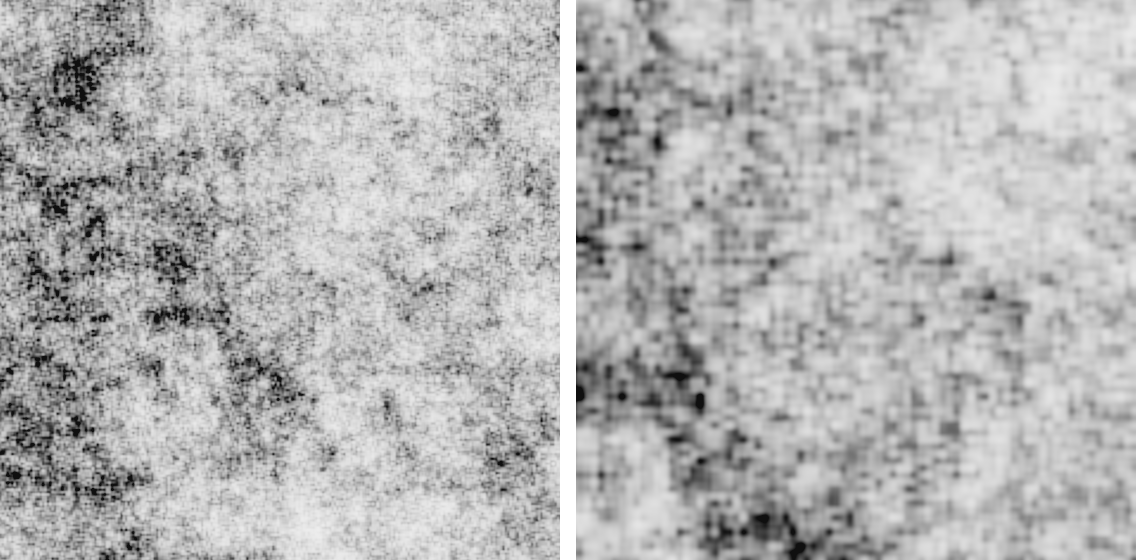
Left: the whole. Right: its middle third, enlarged.
This texture is drawn by a WebGL 2 fragment shader. Its source:

```glsl
#version 300 es
precision highp float;
// Mottled grey plaster: cloudy stains with a fine woven grain, darker to the left.

uniform vec2 u_resolution;
out vec4 fragColor;

float hash(vec2 p) {
    return fract(sin(dot(p, vec2(127.1, 311.7))) * 43758.5453);
}

// Value noise on a square grid, scaled to zero mean and unit deviation
float noise(vec2 p) {
    vec2 cell = floor(p);
    vec2 f = fract(p);
    f = f * f * (3.0 - 2.0 * f);
    float low = mix(hash(cell), hash(cell + vec2(1.0, 0.0)), f.x);
    float high = mix(hash(cell + vec2(0.0, 1.0)), hash(cell + vec2(1.0)), f.x);
    return (mix(low, high, f.y) - 0.5) / 0.215;
}

// Octaves of cloud, strongest in the middle sizes
float clouds(vec2 uv) {
    float sum = 0.0;
    float frequency = 5.0;
    for (int i = 0; i < 5; i++) {
        float octave = float(i);
        float weight = 0.39 - 0.035 * abs(octave - 1.5);
        sum += weight * noise(uv * frequency + vec2(17.3, 41.7) * (octave + 1.0));
        frequency *= 2.03;
    }
    return sum;
}

// Short horizontal and vertical threads laid over each other
float weave(vec2 uv) {
    float across = noise(uv * vec2(112.0, 236.0) + 7.4);
    float upright = noise(uv * vec2(236.0, 112.0) + 53.8);
    return 0.36 * (across + upright);
}

void main() {
    vec2 uv = gl_FragCoord.xy / u_resolution;

    // Wide shade over the left side
    float shade = 1.1 * (smoothstep(0.0, 0.6, uv.x) - 0.7);

    // Exponential tone: pale areas stay flat, stains deepen and gain contrast
    float lightness = shade + clouds(uv) + weave(uv);
    float grey = 0.95 - 0.19 * exp(-0.58 * lightness);

    fragColor = vec4(vec3(clamp(grey, 0.06, 0.95)), 1.0);
}
```
